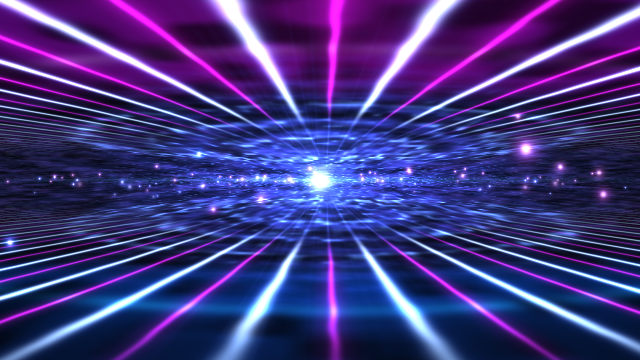
Write a Shadertoy shader that draws this background.

```glsl
float hash(vec2 p) {
    return fract(sin(dot(p, vec2(127.1, 311.7))) * 43758.5453);
}

float noise(vec2 p) {
    vec2 i = floor(p), f = fract(p);
    f = f * f * (3.0 - 2.0 * f);
    return mix(mix(hash(i), hash(i + vec2(1, 0)), f.x),
               mix(hash(i + vec2(0, 1)), hash(i + vec2(1, 1)), f.x), f.y);
}

// Soft line that keeps its total light when thinner than the filter width
float beam(float d, float size, float filterWidth) {
    float s = sqrt(size * size + filterWidth * filterWidth * 0.3);
    return exp(-d * d / (s * s)) * size / s;
}

// Small bright dot with a coloured halo
vec3 spark(vec2 d, float size, vec3 tint) {
    float r2 = dot(d, d) / (size * size);
    return vec3(1.0, 0.85, 1.0) * exp(-r2 * 5.0) + tint * 0.65 * exp(-r2 * 0.7);
}

// Thin outline of an ellipse
float ring(vec2 p, vec2 radius, float width) {
    float d = (length(p / radius) - 1.0) * radius.y;
    return exp(-d * d / (width * width));
}

void mainImage(out vec4 fragColor, in vec2 fragCoord) {
    vec2 p = (fragCoord - 0.5 * iResolution.xy) / iResolution.y;
    float y = abs(p.y), x = p.x - 0.018;
    float side = step(0.0, p.y);

    // Curved planes: depth shrinks quickly towards the horizon
    float depth = y * y / (y + 0.1) + 0.0015;
    float wobble = 0.05 * (noise(vec2(x * 9.0, p.y * 22.0)) - 0.5);
    float u = x / depth / 0.73 - 0.09 + wobble;
    float uWidth = length(vec2(1.0, x / depth)) / (depth * 0.73 * iResolution.y);
    vec2 tile = vec2(x / (y + 0.03), log(y + 0.02));
    float patches = noise(tile * vec2(2.5, 7.0) + side * 31.0);
    float flecks = noise(tile * vec2(6.0, 18.0) + 57.0 + side * 13.0);
    float fine = noise(vec2(p.x * 26.0, p.y * 150.0));

    // Purple ceiling, blue floor, dark sides
    float outer = smoothstep(0.2, 0.32, y + 0.03 * abs(x));
    vec3 ceiling = mix(vec3(0.30, 0.02, 0.34), vec3(0.24, 0.02, 0.34), abs(x));
    vec3 ground = mix(vec3(0.02, 0.17, 0.46), vec3(0.02, 0.09, 0.24), smoothstep(0.25, 0.48, y));
    ground *= 1.0 - 0.45 * abs(x);
    vec3 col = mix(vec3(0.035, 0.045, 0.11), mix(ground, ceiling, side), outer);
    col *= 0.45 + 0.75 * smoothstep(0.15, 0.65, patches);

    // Blue glow broken up by tiles and dark concentric bands
    float bands = 0.62 + 0.38 * cos(30.0 * length(vec2(x, (y - 0.1) * 6.0)) + 1.0);
    float glow = exp(-x * x / 0.16 - y * y / 0.045);
    float grain = (0.25 + 0.7 * patches * (0.3 + fine) + 0.5 * flecks * flecks) * mix(bands, 1.0, exp(-y / 0.05));
    col += vec3(0.14, 0.19, 0.78) * glow * grain;
    col += vec3(0.10, 0.11, 0.32) * exp(-x * x / 0.5 - y * y / 0.05) * bands * (0.4 + 0.6 * fine);
    col += vec3(0.25, 0.42, 0.6) * pow(flecks, 5.0) * (1.0 - outer) * (0.15 + glow);
    col += vec3(0.25, 0.16, 0.42) * fine * fine * exp(-y * y / 0.02) * 0.5;

    // Elliptical rings around the centre
    for (int i = 0; i < 3; i++) {
        float k = float(i);
        vec2 q = vec2(x, y - 0.09 - 0.02 * k);
        float light = ring(q, vec2(0.25 + 0.22 * k, 0.028 + 0.025 * k), 0.005);
        col += vec3(0.3, 0.45, 0.8) * light * (0.05 + flecks * flecks);
    }

    // Alternating magenta and white beams
    float cell = floor(u + 0.5), d = u - cell;
    float isWhite = mod(abs(cell), 2.0);
    float widen = smoothstep(0.2, 0.5, y);
    float core = beam(d, mix(0.055, 0.095 + 0.025 * widen, isWhite), uWidth);
    float halo = beam(d, 0.2, uWidth) * smoothstep(0.1, 0.3, y);
    float reach = smoothstep(0.15, 0.25, y + 0.16 * abs(x));
    vec3 haloTint = mix(vec3(0.5, 0.03, 0.5), vec3(0.2, 0.32, 0.85), isWhite);
    vec3 coreTint = mix(vec3(0.72, 0.1, 0.75), vec3(0.85, 0.97, 1.0), isWhite);
    float edgeFade = 1.0 - 0.6 * (1.0 - side) * smoothstep(0.34, 0.5, y);
    col += (coreTint * core * 1.1 + haloTint * halo * 0.45) * reach * edgeFade;
    col += vec3(0.2, 0.26, 0.65) * core * (1.0 - reach) * (0.2 + 0.6 * flecks);

    // Cyan arc with flares where it crosses the beams
    float arc = (y - 0.365 + 0.073 * x * x) / 0.018;
    float arcLight = exp(-arc * arc) * (0.08 + 0.5 * patches * patches + 0.5 * core);
    col += mix(vec3(0.1, 0.55, 0.75), vec3(0.25, 0.35, 0.3), side) * arcLight;

    // Faint rays fanning out of the centre
    float angle = atan(p.y, p.x);
    float rays = pow(noise(vec2(angle * 30.0, 4.0)), 5.0);
    col += vec3(0.2, 0.35, 0.8) * rays * 0.2 * exp(-length(p) * 3.5);

    // Particles scattered along the horizon
    for (int i = 0; i < 80; i++) {
        float k = float(i);
        float a = hash(vec2(k, 1.0)), b = hash(vec2(k, 2.0)), c = hash(vec2(k, 3.0));
        vec2 at = vec2((a - 0.5) * 1.78, (b + c - 1.0) * 0.05 - 0.004);
        float size = 0.004 + 0.009 * pow(hash(vec2(k, 4.0)), 3.0);
        vec3 tint = mix(vec3(0.35, 0.45, 1.0), vec3(0.85, 0.4, 0.85), step(0.4, c));
        col += spark(p - at, size, tint) * (0.3 + 0.6 * b);
    }
    vec3 pink = vec3(0.75, 0.25, 0.75), azure = vec3(0.15, 0.4, 1.0);
    col += spark(p - vec2(0.572, 0.086), 0.028, pink);
    col += spark(p - vec2(0.787, -0.04), 0.017, pink) * 0.8;
    col += spark(p - vec2(0.55, 0.176), 0.013, pink) * 0.6;
    col += spark(p - vec2(-0.164, -0.053), 0.014, pink) * 0.7;
    col += spark(p - vec2(-0.296, -0.082), 0.012, pink) * 0.7;
    col += spark(p - vec2(-0.861, -0.174), 0.016, azure);
    col += spark(p - vec2(-0.336, 0.072), 0.012, azure);

    // Central flare and horizontal streak
    float r2 = dot(p, p);
    col += vec3(0.95, 1.0, 1.0) * exp(-r2 / 0.0008);
    col += vec3(0.25, 0.5, 0.95) * exp(-sqrt(r2) / 0.06) * 0.8;
    col += vec3(0.3, 0.65, 0.8) * exp(-y / 0.005 - abs(p.x) / 0.4) * 0.7;

    fragColor = vec4(clamp(col, 0.0, 1.0), 1.0);
}
```
